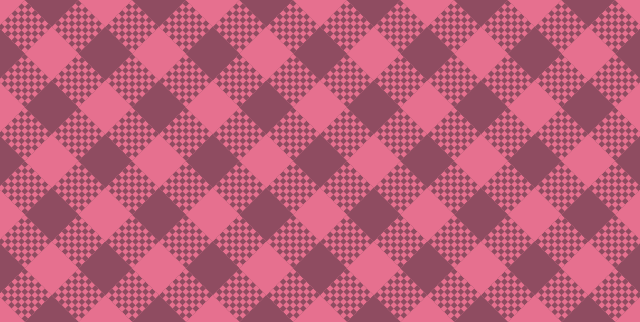
Write a Shadertoy shader that draws this pattern.

```glsl
#define REPEATS_DOWN 3.0
#define YARNS_PER_BAND 8.0
#define EDGE_PIXELS 0.5
#define PINK vec3(0.90, 0.44, 0.56)
#define PLUM vec3(0.56, 0.30, 0.38)

// Soft square wave of period 1: +1 around whole numbers, -1 around halves
vec2 squareWave(vec2 t, float blur) {
    vec2 edgeDistance = 0.25 - abs(fract(t + 0.5) - 0.5);
    return clamp(edgeDistance / blur, -1.0, 1.0);
}

void mainImage(out vec4 fragColor, in vec2 fragCoord) {
    // Diagonal axes, one unit per gingham repeat, centred on a dark diamond
    float scale = REPEATS_DOWN / iResolution.y;
    vec2 p = (fragCoord - 0.5 * iResolution.xy) * scale;
    vec2 diagonal = vec2(p.x + p.y, p.x - p.y);
    float blur = EDGE_PIXELS * sqrt(2.0) * scale;

    // Wide dark and light bands along both yarn directions
    vec2 band = 0.5 + 0.5 * squareWave(diagonal, blur);

    // Fine yarns, aligned with the band edges
    vec2 yarnPhase = (diagonal - 0.25) * YARNS_PER_BAND + 0.25;
    vec2 yarn = squareWave(yarnPhase, blur * YARNS_PER_BAND);

    // Plain weave: the two directions take turns on top
    float over = 0.5 + 0.5 * yarn.x * yarn.y;
    float dark = mix(band.x, band.y, over);

    fragColor = vec4(mix(PINK, PLUM, dark), 1.0);
}
```
